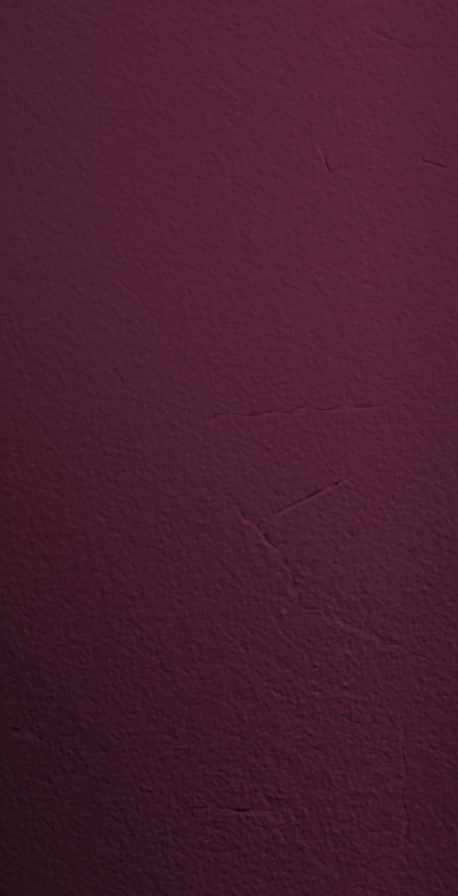
This texture is drawn by a Shadertoy shader. Its source:

```glsl
// A burgundy plaster wall, lit softly from the upper right and dark at the lower left.
// Cellular bumps are embossed into a fine grain that roughens downward,
// then a handful of wobbling, broken cracks is cut into the surface.

vec3 hash3(vec2 cell) {
    vec3 q = fract(cell.xyx * vec3(0.1031, 0.1030, 0.0973));
    q += dot(q, q.yxz + 33.33);
    return fract((q.xxy + q.yzz) * q.zyx);
}

// Cellular noise: soft bumps and dents, one at a random spot in each cell
float bumps(vec2 p) {
    vec2 cell = floor(p);
    float sum = 0.0;
    for (int j = -1; j <= 1; j++)
    for (int i = -1; i <= 1; i++) {
        vec2 c = cell + vec2(i, j);
        vec3 h = hash3(c);
        vec2 d = c + h.xy - p;
        sum += (h.z - 0.5) * exp(-5.0 * dot(d, d));
    }
    return sum;
}

float patchMask(vec2 p, vec2 centre, vec2 size) {
    vec2 d = (p - centre) / size;
    return exp(-dot(d, d));
}

// Plaster relief: fine grain everywhere, wrinkled ridges where the coat has flaked
float relief(vec2 p, float flaked) {
    p += 0.0015 * sin(p.yx * 91.0 + 2.0 * sin(p * 37.0));
    float fine = bumps(p * 205.0) + 0.75 * bumps(p * 125.0 + 17.0);
    float lumps = bumps(p * 62.0 + 5.0);
    float wrinkles = exp(-14.0 * abs(lumps));
    return fine * (1.0 + 0.3 * flaked) + lumps * (0.35 + 0.5 * flaked) + 0.45 * flaked * wrinkles;
}

// A dark groove with a lit lip on its lower side, fading toward both ends
float crack(vec2 p, vec2 a, vec2 b) {
    vec2 dir = normalize(b - a);
    float len = length(b - a);
    float along = dot(p - a, dir);
    float side = dot(p - a, vec2(-dir.y, dir.x));
    float ends = smoothstep(-0.004, 0.012, along) * smoothstep(-0.004, 0.012, len - along);
    float broken = smoothstep(-0.22, 0.12, bumps(p * 90.0 + a * 50.0));
    float groove = exp(-pow(side / 0.0015, 2.0));
    float lip = exp(-pow((side + 0.0032) / 0.0020, 2.0));
    return ends * (0.4 * lip - groove * broken);
}

float cracks(vec2 p) {
    const vec4 lines[11] = vec4[11](
        vec4(0.230, 0.534, 0.435, 0.551), vec4(0.267, 0.434, 0.319, 0.375),
        vec4(0.303, 0.426, 0.388, 0.467), vec4(0.319, 0.378, 0.335, 0.327),
        vec4(0.332, 0.329, 0.485, 0.260), vec4(0.008, 0.190, 0.052, 0.173),
        vec4(0.215, 0.100, 0.328, 0.094), vec4(0.450, 0.195, 0.456, 0.020),
        vec4(0.353, 0.842, 0.370, 0.802), vec4(0.463, 0.825, 0.508, 0.811),
        vec4(0.408, 0.974, 0.465, 0.945));
    const float depth[11] = float[11](
        0.22, 0.50, 0.45, 0.28, 0.32, 0.60, 0.45, 0.25, 0.32, 0.32, 0.18);
    vec2 wobble = 0.002 * sin(p.yx * 120.0 + 1.5 * sin(p * 210.0))
                + 0.005 * vec2(bumps(p * 60.0), bumps(p * 60.0 + 31.0));
    float sum = 0.0;
    for (int i = 0; i < 11; i++) {
        // The third line is a clean, straight scratch
        vec2 q = p + wobble * (i == 2 ? 0.1 : 1.0);
        sum += depth[i] * crack(q, lines[i].xy, lines[i].zw);
    }
    return sum;
}

void mainImage(out vec4 fragColor, in vec2 fragCoord) {
    vec2 uv = fragCoord / iResolution.xy;
    vec2 p = fragCoord / iResolution.y;

    // Broad light: brightest at the upper right
    float rise = smoothstep(-0.08, 0.78, uv.y);
    float across = 1.0 - pow(1.0 - uv.x, 1.7);
    float light = mix(mix(0.145, 0.288, rise), mix(0.250, 0.352, rise), across);
    light -= 0.025 * smoothstep(0.8, 1.0, uv.x);

    // Embossed grain
    float flaked = patchMask(p, vec2(0.36, 0.235), vec2(0.050, 0.035))
                 + patchMask(p, vec2(0.29, 0.085), vec2(0.09, 0.045));
    vec2 toLight = vec2(0.0007, 0.0009);
    float slope = relief(p - toLight, flaked) - relief(p + toLight, flaked);
    float roughness = mix(0.48, 0.19, smoothstep(0.1, 0.75, uv.y));
    light *= 1.0 + slope * roughness + cracks(p);

    // Burgundy tint, slightly redder along the middle of the left edge
    vec3 burgundy = vec3(1.0, 0.418, 0.668);
    burgundy.b -= 0.03 * patchMask(uv, vec2(0.0, 0.45), vec2(0.2, 0.12));
    fragColor = vec4(clamp(light * burgundy, 0.0, 1.0), 1.0);
}
```
